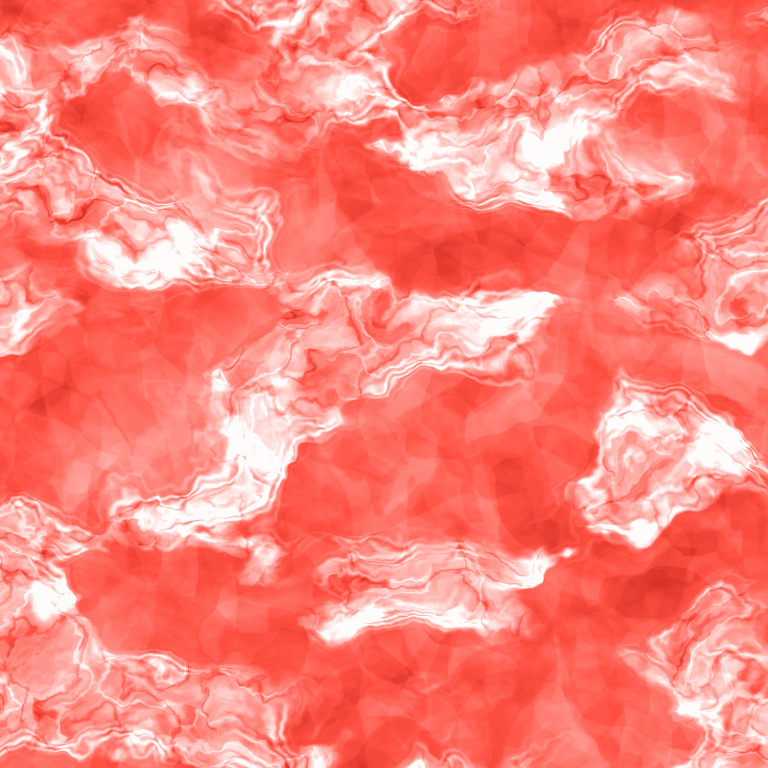
This texture is drawn by a WebGL 1 fragment shader. Its source:

```glsl
precision highp float;
uniform vec2 u_resolution;

const vec3 RED = vec3(0.995, 0.31, 0.255);
const vec3 DEEP_RED = vec3(0.84, 0.19, 0.15);
const vec3 WHITE = vec3(0.995, 0.99, 0.985);

vec2 hash2(vec2 p) {
  vec3 a = fract(vec3(p.xyx) * vec3(0.1031, 0.1030, 0.0973));
  a += dot(a, a.yzx + 33.33);
  return fract((a.xx + a.yz) * a.zy);
}

mat2 rotation(float angle) {
  float c = cos(angle), s = sin(angle);
  return mat2(c, s, -s, c);
}

float cornerSlope(vec2 cell, vec2 offset) {
  float angle = 6.2832 * hash2(cell).x;
  return dot(vec2(cos(angle), sin(angle)), offset);
}

// Gradient noise, centred on zero
float noise(vec2 p) {
  vec2 i = floor(p), f = p - i;
  vec2 u = f * f * f * (f * (f * 6.0 - 15.0) + 10.0);
  vec2 e = vec2(1.0, 0.0);
  float low = mix(cornerSlope(i, f), cornerSlope(i + e, f - e), u.x);
  float high = mix(cornerSlope(i + e.yx, f - e.yx), cornerSlope(i + 1.0, f - 1.0), u.x);
  return mix(low, high, u.y);
}

float fbm(vec2 p, float gain) {
  float sum = 0.0, amplitude = 1.0;
  for (int i = 0; i < 5; i++) {
    sum += amplitude * noise(p);
    p = rotation(0.6) * p * 2.03 + 17.3;
    amplitude *= gain;
  }
  return sum;
}

vec2 warp(vec2 p, float gain) {
  return vec2(fbm(p + 31.7, gain), fbm(p + 74.2, gain));
}

// Flat toned cells with narrow blended borders
float shards(vec2 p, float sharpness) {
  vec2 cell = floor(p), f = p - cell;
  float tone = 0.0, total = 0.0;
  for (int y = -1; y <= 1; y++) {
    for (int x = -1; x <= 1; x++) {
      vec2 o = vec2(float(x), float(y));
      vec2 d = o + hash2(cell + o) - f;
      float weight = exp(-sharpness * dot(d, d));
      tone += weight * hash2(cell + o + 57.0).x;
      total += weight;
    }
  }
  return tone / total;
}

// Overlapping translucent shards at several angles, centred on zero
float shardLayers(vec2 p) {
  float sum = 0.0;
  for (int i = 0; i < 5; i++) {
    float k = float(i);
    vec2 q = rotation(k * 1.1 + 0.3) * p * (7.0 + 4.0 * k) * vec2(0.7, 1.3);
    sum += shards(q + 23.0 * k, 60.0) - 0.5;
  }
  return sum * 0.45;
}

float line(float value, float width) {
  return 1.0 - smoothstep(0.0, width, abs(value));
}

void main() {
  vec2 uv = gl_FragCoord.xy / u_resolution;
  vec2 folded = uv + 0.065 * warp(uv * 4.0, 0.5);
  vec2 crumpled = folded + 0.022 * warp(uv * 13.0, 0.5);

  // Flat, wide islands whose rims are crisp in places and misty in others
  float height = fbm(folded * vec2(3.2, 6.2) + vec2(5.3, 9.1), 0.38);
  float mist = smoothstep(-0.3, 0.4, fbm(uv * 5.0 + 12.0, 0.5));
  float softness = mix(0.035, 0.19, mist);
  float island = smoothstep(0.06 - softness, 0.06 + softness, height);

  // Red ground of clouds and shards
  float facets = shardLayers(uv + 0.03 * warp(uv * 6.0, 0.45));
  float clouds = fbm(folded * vec2(3.0, 5.0) + 41.0, 0.55);
  float wisps = fbm(crumpled * vec2(11.0, 19.0) + 63.0, 0.65);
  float ground = 0.085 + 0.3 * facets + 0.25 * clouds + 0.1 * wisps;

  // Pale island interior with glowing patches
  float flakes = shards(crumpled * vec2(19.0, 25.0), 40.0) - 0.5;
  float glow = smoothstep(0.0, 0.5, fbm(crumpled * vec2(5.0, 8.0) + 88.0, 0.5));
  float pale = 0.42 + 0.36 * flakes + 0.22 * facets + 0.32 * wisps + 0.6 * glow;

  // Parallel creases follow the rim, cracks wander through the inside
  float rim = exp(-pow((height - 0.11) / 0.15, 2.0));
  float patchy = smoothstep(-0.3, 0.25, fbm(uv * 7.0 + 29.0, 0.5));
  float crease = sin(height * 72.0 + 6.0 * fbm(crumpled * 9.0, 0.5));
  float crack = line(fbm(crumpled * vec2(13.0, 17.0) + 7.0, 0.4), 0.12);
  float thread = line(fbm(crumpled * vec2(10.0, 15.0) + 53.0, 0.4), 0.1);
  pale += rim * patchy * (0.12 + 0.3 * crease);
  pale += 0.3 * thread - 0.3 * crack;

  float tone = mix(ground, pale, island);
  tone += 0.2 * rim * patchy * (1.0 - island) * smoothstep(0.2, 1.0, crease);

  vec3 color = mix(RED, WHITE, clamp(tone, 0.0, 1.0));
  color = mix(color, DEEP_RED, smoothstep(0.03, -0.3, tone));
  gl_FragColor = vec4(color, 1.0);
}
```
